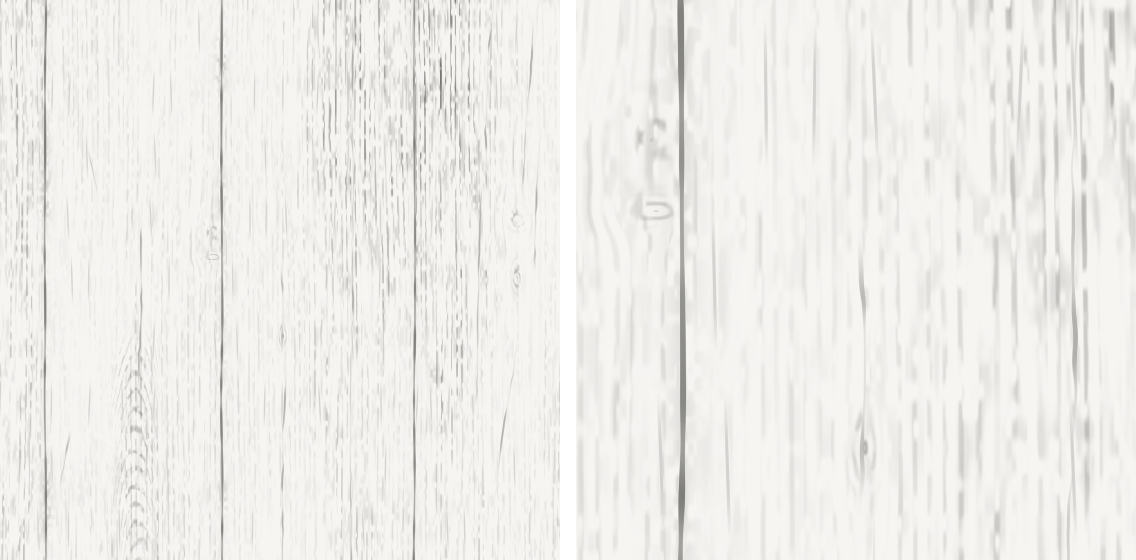
Left: the whole. Right: its middle third, enlarged.
This texture is drawn by a Shadertoy shader. Its source:

```glsl
#define PAINT vec3(0.965, 0.96, 0.95)
#define INK vec3(0.47, 0.47, 0.455)
#define SEAMS vec3(0.0, 0.315, 0.659)
#define FIRST_SEAM 0.081
#define SEAM_WIDTH 0.0017
#define RIBS 108.0
#define RIB_INK 0.62
#define FIBRE_INK 0.36
#define CRACK_INK 0.55
#define KNOT_INK 0.5

// Cracks: x, lower y, upper y, slant
const vec4 CRACKS[11] = vec4[11](
    vec4(0.424, 0.36, 0.53, 0.0), vec4(0.426, -0.1, 0.38, 0.0),
    vec4(0.548, -0.1, 1.1, 0.004), vec4(0.79, 0.64, 1.05, 0.04),
    vec4(0.772, 0.27, 0.68, 0.025), vec4(0.863, 0.65, 0.98, 0.06),
    vec4(0.88, 0.51, 0.79, 0.02), vec4(0.82, 0.09, 0.4, 0.16),
    vec4(0.085, 0.63, 0.75, -0.2), vec4(0.172, 0.3, 0.62, 0.02),
    vec4(0.032, 0.11, 0.24, 0.22));

// Knots: centre, radii
const vec4 KNOTS[5] = vec4[5](
    vec4(0.297, 0.583, 0.017, 0.022), vec4(0.3, 0.541, 0.014, 0.007),
    vec4(0.843, 0.61, 0.014, 0.018), vec4(0.842, 0.505, 0.008, 0.025),
    vec4(0.424, 0.4, 0.007, 0.026));

float hash(vec2 p) {
    return fract(sin(dot(p, vec2(127.1, 311.7))) * 43758.5453);
}

float noise(vec2 p) {
    vec2 i = floor(p), f = fract(p);
    f = f * f * (3.0 - 2.0 * f);
    return mix(mix(hash(i), hash(i + vec2(1, 0)), f.x),
               mix(hash(i + vec2(0, 1)), hash(i + vec2(1, 1)), f.x), f.y);
}

float bump(float x, float centre, float width) {
    float d = (x - centre) / width;
    return exp(-d * d);
}

float boardOf(float x) {
    return dot(step(SEAMS, vec3(x)), vec3(1.0));
}

// Coverage of a thin line, softened by one pixel
float stroke(float d, float halfWidth) {
    float px = 1.0 / iResolution.y;
    return 1.0 - smoothstep(halfWidth - 0.5 * px, halfWidth + px, abs(d));
}

// How strongly the grain shows across the boards
float grainZone(vec2 p) {
    return 0.2 + 0.6 * bump(p.x, 0.56, 0.08) * smoothstep(-0.5, 0.8, p.y)
        + 0.75 * bump(p.x, 0.72, 0.065) * smoothstep(-0.1, 0.75, p.y)
        + 0.55 * bump(p.x, 0.96, 0.05)
        + 0.2 * bump(p.x, 0.16, 0.06) * smoothstep(0.5, 0.0, p.y);
}

float grain(vec2 p, vec2 bent) {
    float patches = 0.4 + 1.1 * noise(p * vec2(18.0, 3.5) + 7.0);
    float streak = smoothstep(0.25, 0.75, noise(bent * vec2(150.0, 8.0)));
    float speck = smoothstep(0.15, 0.7, noise(p * vec2(310.0, 90.0)));
    float fibre = smoothstep(0.35, 0.9, noise(bent * vec2(230.0, 22.0) + 31.0));
    float phase = 6.2832 * RIBS * bent.x + 4.0 * noise(p * vec2(25.0, 2.0));
    float rib = smoothstep(0.0, 1.0, sin(phase)) * streak * speck;
    return grainZone(p) * patches * (RIB_INK * rib + FIBRE_INK * fibre * speck);
}

// Nested arches of flat-sawn grain
float arches(vec2 p, float speck) {
    float dx = p.x - 0.163 + 0.012 * (noise(vec2(p.y * 6.0, 3.0)) - 0.5);
    float level = p.y + 75.0 * dx * dx + 0.012 * noise(p * vec2(90.0, 25.0));
    float line = smoothstep(0.1, 1.0, sin(level * 190.0));
    float fade = bump(dx, 0.0, 0.035) * smoothstep(0.44, 0.36, p.y);
    return 0.42 * line * fade * speck * noise(p * vec2(30.0, 9.0) + 4.0);
}

float cracks(vec2 p) {
    float ink = 0.0;
    for (int i = 0; i < 11; i++) {
        vec4 c = CRACKS[i];
        float seed = float(i) * 13.7;
        float wobble = 0.009 * (noise(vec2(p.y * 9.0, seed)) - 0.5)
                     + 0.002 * (noise(vec2(p.y * 60.0, seed)) - 0.5);
        float d = p.x - c.x - c.w * (p.y - 0.5 * (c.y + c.z)) - wobble;
        float ends = smoothstep(c.y, c.y + 0.05, p.y) * smoothstep(c.z, c.z - 0.05, p.y);
        float broken = smoothstep(0.2, 0.8, noise(vec2(p.y * 28.0, seed + 5.0)));
        ink = max(ink, stroke(d, 0.0004 + 0.0009 * broken) * ends * (0.25 + 0.75 * broken));
    }
    // Short scattered checks, one at most per cell
    vec2 grid = p * vec2(34.0, 9.0), cell = floor(grid), f = fract(grid);
    float slant = 0.4 * (hash(cell + 3.0) - 0.5);
    float d = (f.x - 0.3 - 0.4 * hash(cell) - slant * (f.y - 0.5)) / 34.0;
    float check = stroke(d, 0.0008) * smoothstep(0.05, 0.4, f.y) * smoothstep(0.95, 0.6, f.y);
    return max(ink, 0.5 * check * step(0.78, hash(cell + 9.0)));
}

void mainImage(out vec4 fragColor, in vec2 fragCoord) {
    vec2 p = fragCoord / iResolution.xy;
    p.x = fract(p.x - FIRST_SEAM);
    float board = boardOf(p.x);
    float speck = smoothstep(0.2, 0.75, noise(p * vec2(240.0, 130.0)));

    // Knots bend the grain and leave broken rings
    vec2 bent = p + vec2(0.014 * noise(p * vec2(5.0, 2.5) + board * 17.0), board * 5.3);
    float ink = 0.0;
    for (int i = 0; i < 5; i++) {
        vec4 k = KNOTS[i];
        if (boardOf(k.x) != board) continue;
        vec2 d = (p - k.xy) / k.zw;
        float r = length(d);
        bent.x -= 0.6 * d.x * k.z * exp(-0.25 * r * r);
        float ring = 0.35 + 0.65 * sin(8.0 * r + 5.0 * noise(p * 70.0));
        ink += KNOT_INK * max(ring, 0.0) * exp(-1.1 * r * r) * speck;
    }
    ink += grain(p, bent) + arches(p, speck);
    ink = max(ink, CRACK_INK * cracks(p));

    // Seams between boards, with uneven edges and rubbed patches
    for (int i = 0; i < 3; i++) {
        float row = float(i) * 9.0 + 2.0;
        float d = p.x - SEAMS[i];
        d -= round(d);
        d += 0.003 * (noise(vec2(p.y * 7.0, row)) - 0.5);
        float wear = noise(vec2(p.y * 35.0, row));
        float line = stroke(d, SEAM_WIDTH * (0.5 + 0.6 * wear)) * (0.55 + 0.4 * wear);
        float rubbed = smoothstep(0.6, 0.9, noise(vec2(p.y * 9.0, row + 4.0)));
        float smudge = exp(-abs(d) * 130.0) * speck * (0.1 + 0.35 * rubbed);
        ink = max(ink, max(line, smudge));
    }
    fragColor = vec4(mix(PAINT, INK, clamp(ink, 0.0, 1.0)), 1.0);
}
```
